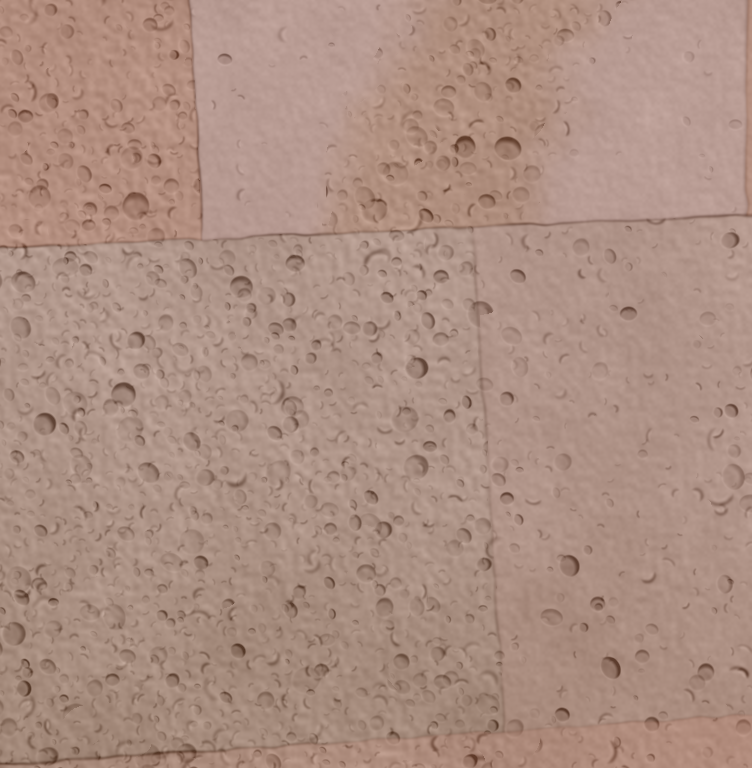
A WebGL 2 fragment shader for this texture:

```glsl
#version 300 es
precision highp float;
// Worn pinkish stone slabs with thin, slightly tilted joints.
// Slab tints are blended from gradients; three scales of jittered cells
// scatter round pits and curved chips, over a softly embossed grain.
uniform vec2 u_resolution;
out vec4 fragColor;

vec3 hash3(vec2 p) {
  vec3 q = fract(p.xyx * vec3(0.1031, 0.1030, 0.0973));
  q += dot(q, q.yxz + 33.33);
  return fract((q.xxy + q.yzz) * q.zyx);
}

float noise(vec2 p) {
  vec2 i = floor(p), f = fract(p);
  f = f * f * (3.0 - 2.0 * f);
  return mix(mix(hash3(i).x, hash3(i + vec2(1, 0)).x, f.x),
             mix(hash3(i + vec2(0, 1)).x, hash3(i + vec2(1, 1)).x, f.x), f.y);
}

float fbm(vec2 p) {
  return 0.5 * noise(p) + 0.3 * noise(p * 2.1 + 7.3) + 0.2 * noise(p * 4.3 + 19.1);
}

// Hollow with a shadowed rim on the side of dir and a lit opposite lip.
float pit(vec2 q, float r, vec2 dir, float depth, float soft) {
  float d = length(q) - r;
  float inside = 1.0 - smoothstep(-soft, soft, d);
  float shadow = smoothstep(-0.15 * r, 0.4 * r, length(q + dir * r * 0.55) - r);
  float lip = exp(-pow(d / (soft * 1.3), 2.0)) * smoothstep(0.2, 0.9, dot(q, -dir) / r);
  return -inside * (0.025 + 0.06 * depth + shadow * (0.06 + 0.22 * depth)) + 0.035 * lip;
}

// Tapered arc of shadow with a paler arc beside it.
float chip(vec2 q, float r, vec2 dir, float depth, float soft) {
  float len = length(q);
  float taper = smoothstep(0.1, 0.85, dot(q, dir) / max(len, 1e-4));
  float width = soft * 0.8 + 0.13 * r * taper;
  float dark = exp(-pow((len - r) / width, 2.0));
  float pale = exp(-pow((len - r * 0.62) / width, 2.0));
  return taper * (pale * 0.035 - dark * (0.07 + 0.12 * depth));
}

// One scale of scattered marks; chips is the share of arcs among them.
float marks(vec2 p, float cell, float amount, float chips, float seed) {
  vec2 base = floor(p / cell);
  float sum = 0.0;
  for (int j = -1; j <= 1; j++)
  for (int i = -1; i <= 1; i++) {
    vec2 id = base + vec2(i, j);
    vec3 a = hash3(id + seed), b = hash3(id + seed + 57.7), c = hash3(id + seed + 113.9);
    if (a.z > amount) continue;
    vec2 q = p - (id + 0.1 + 0.8 * a.xy) * cell;
    float turn = 0.9 + (b.x - 0.5) * (c.x < chips ? 5.6 : 1.5);
    vec2 dir = vec2(cos(turn), sin(turn));
    q += dir * dot(q, dir) * (c.y - 0.35) * 0.5;
    float r = cell * mix(0.18, 0.38, b.y);
    float depth = b.z * b.z;
    sum += c.x < chips ? chip(q, r, dir, depth, 0.0016) : pit(q, r, dir, depth, 0.0017);
  }
  return sum;
}

// Soft-edged joint line.
float joint(float d, float width) {
  return exp(-pow(d / width, 2.0));
}

void main() {
  vec2 p = gl_FragCoord.xy / u_resolution.y;
  float cloud = fbm(p * 6.0);
  float wobble = (noise(p * 45.0) - 0.5) * 0.004;

  // Signed distances to the joints
  float upper = p.y - 0.677 - 0.044 * p.x + wobble;
  float lower = p.y - 0.004 - 0.067 * p.x + wobble;
  float topLeft = p.x - 0.264 + 0.055 * (p.y - 0.69) + wobble;
  float topRight = p.x - 0.972 + wobble;
  float middle = p.x - 0.615 - 0.065 * (0.7 - p.y) + wobble;
  float inTop = smoothstep(-0.002, 0.002, upper);
  float inBottom = 1.0 - smoothstep(-0.002, 0.002, lower);

  // Slab tints and how heavily each is pitted
  float streak = p.x - 0.56 - 0.4 * (p.y - 0.75) + (cloud - 0.5) * 0.16;
  float stain = 1.0 - smoothstep(0.06, 0.17, abs(streak));
  float isLeft = 1.0 - smoothstep(-0.002, 0.002, topLeft);
  float isEnd = smoothstep(-0.002, 0.002, topRight);
  vec3 topTint = mix(vec3(0.725, 0.612, 0.580), vec3(0.690, 0.560, 0.495), stain);
  topTint = mix(topTint, vec3(0.705, 0.560, 0.500), max(isLeft, isEnd));
  float fade = smoothstep(0.0, 0.65, p.y + 0.15 * p.x + (cloud - 0.5) * 0.3);
  vec3 leftTint = mix(vec3(0.640, 0.538, 0.478), vec3(0.695, 0.594, 0.548), fade);
  vec3 rightTint = mix(vec3(0.665, 0.548, 0.492), vec3(0.698, 0.588, 0.545), fade);
  float isRight = smoothstep(-0.003, 0.003, middle);
  vec3 color = mix(mix(leftTint, rightTint, isRight), topTint, inTop);
  color = mix(color, mix(vec3(0.655, 0.54, 0.48), vec3(0.70, 0.55, 0.49), p.x), inBottom);
  float pitted = mix(mix(0.85, 0.38, isRight), mix(0.12 + 0.7 * stain, 0.9, isLeft), inTop);
  pitted *= 0.65 + 0.7 * cloud;

  // Marks at three scales, with small chips crowding the lower left
  float crowd = (1.0 - inTop) * (1.0 - smoothstep(0.1, 0.65, p.x));
  float tone = marks(p, 0.046, pitted * 0.55, 0.3, 3.0);
  tone += marks(p + 0.013, 0.029, pitted * 0.62, 0.55, 211.0);
  tone += 0.75 * marks(p + 0.007, 0.017, pitted * 0.55 + 0.3 * crowd, 0.75, 407.0);

  // Cloudy variation and embossed grain
  vec2 g = p * 120.0;
  tone += (cloud - 0.5) * 0.05 + (fbm(p * 38.0) - 0.5) * 0.04;
  tone += (noise(g) - noise(g + vec2(0.5, 0.6))) * (0.025 + 0.045 * pitted);
  tone += (noise(p * 260.0) - 0.5) * 0.018;

  // Joints, broken up along their length
  float wear = 0.4 + 0.9 * noise(p * 22.0 + 5.0);
  tone -= wear * 0.17 * joint(upper, 0.0021);
  tone -= wear * mix(0.2, 0.06, smoothstep(0.2, 0.5, p.x)) * joint(lower, 0.0022);
  tone -= wear * inTop * (0.14 * joint(topLeft, 0.002) + 0.08 * joint(topRight, 0.003));
  tone -= wear * (1.0 - inTop) * (1.0 - inBottom) * 0.08 * joint(middle, 0.0026);

  color += max(tone, -0.32) * vec3(0.97, 1.0, 1.02);
  fragColor = vec4(clamp(color, 0.0, 1.0), 1.0);
}
```
